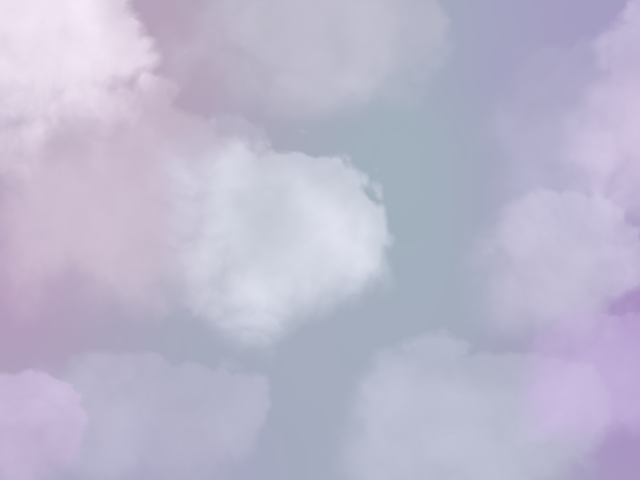
Reproduce this texture procedurally as a Shadertoy shader.

```glsl
// Pastel clouds drifting over a grey-blue, pink and violet sky.
// Broad Gaussian glows tint the sky; each cloud is a rounded ellipse whose rim
// is broken by cellular puffs and fbm, crisp toward the light and soft below.

#define SKY_COLOR    vec3(0.645, 0.680, 0.745)
#define LIGHT_DIR    vec2(0.62, 0.78)
#define PUFF_SCALE   7.0
#define WISP_SCALE   6.0
#define PUFF_AMOUNT  0.42
#define WISP_AMOUNT  0.75
#define CRISP_EDGE   0.10
#define SOFT_EDGE    0.75
#define SHADE_AMOUNT 0.13

vec2 hash22(vec2 p) {
    vec3 q = fract(vec3(p.xyx) * vec3(0.1031, 0.1030, 0.0973));
    q += dot(q, q.yzx + 33.33);
    return fract((q.xx + q.yz) * q.zy);
}

float valueNoise(vec2 p) {
    vec2 i = floor(p), f = fract(p);
    f = f * f * f * (f * (f * 6.0 - 15.0) + 10.0);
    float low = mix(hash22(i).x, hash22(i + vec2(1, 0)).x, f.x);
    float high = mix(hash22(i + vec2(0, 1)).x, hash22(i + vec2(1, 1)).x, f.x);
    return mix(low, high, f.y);
}

// Fractal noise, centred on zero
float fbm(vec2 p) {
    float sum = 0.0, amp = 0.5;
    for (int i = 0; i < 6; i++) {
        sum += amp * (valueNoise(p) - 0.5);
        p = mat2(1.6, 1.2, -1.2, 1.6) * p + 7.3;
        amp *= 0.5;
    }
    return sum;
}

// Round bumps around scattered cell centres
float bumps(vec2 p) {
    vec2 cell = floor(p), f = fract(p);
    float nearest = 1.0;
    for (int y = -1; y <= 1; y++)
    for (int x = -1; x <= 1; x++) {
        vec2 o = vec2(x, y);
        vec2 d = o + hash22(cell + o) - f;
        nearest = min(nearest, dot(d, d));
    }
    return 0.75 - nearest;
}

float puffs(vec2 p) {
    float sum = 0.0, amp = 0.5;
    for (int i = 0; i < 4; i++) {
        sum += amp * bumps(p);
        p = mat2(1.7, 1.1, -1.1, 1.7) * p + 4.7;
        amp *= 0.5;
    }
    return sum;
}

void glow(inout vec3 col, vec2 p, vec2 center, vec2 size, vec3 tint, float strength) {
    vec2 q = (p - center) / size;
    col = mix(col, tint, strength * exp(-dot(q, q)));
}

// Lays one cloud over col; relief is the shared edge noise
void cloud(inout vec3 col, vec2 p, vec2 center, vec2 radius, vec3 tint, float opacity, float relief) {
    vec2 q = (p - center) / radius;
    vec2 a = pow(abs(q), vec2(2.5));
    float depth = 1.0 - pow(a.x + a.y, 0.4) + relief;
    float facing = dot(q, LIGHT_DIR) / (length(q) + 0.2);
    float edge = mix(SOFT_EDGE, CRISP_EDGE, smoothstep(-0.4, 0.8, facing));
    float cover = 0.65 * smoothstep(0.0, edge, depth) + 0.35 * smoothstep(0.0, 0.9, depth);
    col = mix(col, tint + SHADE_AMOUNT * relief, opacity * cover);
}

void mainImage(out vec4 fragColor, in vec2 fragCoord) {
    vec2 p = fragCoord / iResolution.y;
    p.x += 0.5 * (4.0 / 3.0 - iResolution.x / iResolution.y);

    // Shared noise
    vec2 warp = vec2(fbm(p * 5.0 + 3.1), fbm(p * 5.0 + 19.7));
    float wisp = fbm(p * WISP_SCALE + warp);
    float relief = PUFF_AMOUNT * puffs((p + 0.06 * warp) * PUFF_SCALE) + WISP_AMOUNT * wisp;
    vec2 s = p + 0.10 * warp;

    // Sky tints
    vec3 col = SKY_COLOR;
    glow(col, s, vec2(0.32, 0.88), vec2(0.34, 0.36), vec3(0.72, 0.64, 0.73), 0.95);
    glow(col, s, vec2(0.00, 0.42), vec2(0.28, 0.34), vec3(0.71, 0.61, 0.74), 0.95);
    glow(col, s, vec2(1.25, 1.00), vec2(0.36, 0.42), vec3(0.65, 0.62, 0.77), 0.95);
    glow(col, s, vec2(1.38, 0.25), vec2(0.28, 0.40), vec3(0.67, 0.56, 0.77), 1.00);
    glow(col, s, vec2(0.28, 0.00), vec2(0.32, 0.18), vec3(0.66, 0.64, 0.77), 0.70);
    glow(col, s, vec2(0.82, 0.64), vec2(0.18, 0.28), vec3(0.63, 0.70, 0.74), 0.80);

    // Far veils
    cloud(col, p, vec2(0.64, 0.93), vec2(0.27, 0.17), vec3(0.74, 0.73, 0.79), 0.75, relief);
    cloud(col, p, vec2(0.20, 0.56), vec2(0.28, 0.21), vec3(0.79, 0.73, 0.80), 0.80, relief);
    cloud(col, p, vec2(0.47, 0.53), vec2(0.15, 0.20), vec3(0.73, 0.72, 0.79), 0.70, relief);
    cloud(col, p, vec2(1.15, 0.72), vec2(0.16, 0.20), vec3(0.70, 0.69, 0.79), 0.60, relief);
    cloud(col, p, vec2(0.28, 0.09), vec2(0.22, 0.15), vec3(0.71, 0.70, 0.79), 0.75, relief);
    cloud(col, p, vec2(0.93, 0.09), vec2(0.27, 0.17), vec3(0.72, 0.73, 0.80), 0.80, relief);

    // Near banks along the borders
    cloud(col, p, vec2(1.34, 0.74), vec2(0.15, 0.21), vec3(0.80, 0.75, 0.86), 0.85, relief);
    cloud(col, p, vec2(1.15, 0.42), vec2(0.17, 0.14), vec3(0.76, 0.74, 0.83), 0.85, relief);
    cloud(col, p, vec2(1.25, 0.21), vec2(0.18, 0.13), vec3(0.74, 0.67, 0.83), 0.75, relief);
    cloud(col, p, vec2(0.03, 0.07), vec2(0.13, 0.12), vec3(0.78, 0.71, 0.84), 0.90, relief);
    cloud(col, p, vec2(0.05, 0.94), vec2(0.21, 0.24), vec3(0.91, 0.87, 0.92), 0.97, relief);

    // Bright central cloud with a grey hollow and a lit right flank
    vec3 body = vec3(0.82, 0.83, 0.88);
    glow(body, s, vec2(0.56, 0.54), vec2(0.10, 0.09), vec3(0.73, 0.75, 0.80), 0.85);
    glow(body, s, vec2(0.71, 0.53), vec2(0.09, 0.12), vec3(0.88, 0.88, 0.93), 0.90);
    cloud(col, p, vec2(0.585, 0.50), vec2(0.205, 0.19), body, 0.95, relief);

    fragColor = vec4(clamp(col, 0.0, 1.0), 1.0);
}
```
